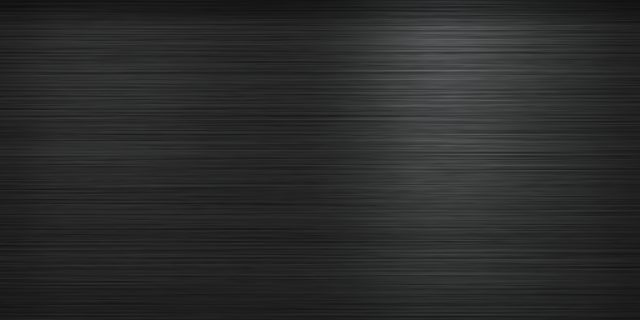
Reproduce this texture procedurally as a Shadertoy shader.

```glsl
float hash(vec2 p) {
    vec3 q = fract(vec3(p.xyx) * 0.1031);
    q += dot(q, q.yzx + 33.33);
    return fract((q.x + q.y) * q.z);
}

// Brightness along one row; each row has its own shift and streak length
float rowNoise(float x, float row) {
    x = x * mix(0.6, 1.6, hash(vec2(row, 5.0))) + 40.0 * hash(vec2(row, 91.0));
    float cell = floor(x);
    float f = smoothstep(0.0, 1.0, x - cell);
    return mix(hash(vec2(cell, row)), hash(vec2(cell + 1.0, row)), f) - 0.5;
}

float streaks(vec2 p) {
    float row = floor(p.y);
    float f = smoothstep(0.0, 1.0, p.y - row);
    return mix(rowNoise(p.x, row), rowNoise(p.x, row + 1.0), f);
}

// Streaks set off against their neighbours, so they read as separate lines
float lines(vec2 p) {
    vec2 step = vec2(0.0, 1.0);
    return streaks(p) - 0.35 * (streaks(p + step) + streaks(p - step));
}

// Long crisp hairlines over faint bands, broken up by short scratches
float brushing(vec2 p) {
    return 0.09 * streaks(p * vec2(1.0, 31.0))
         + 0.17 * streaks(p * vec2(1.2, 83.0) + 200.0)
         + 0.34 * lines(p * vec2(1.6, 176.0) + 500.0)
         + 0.30 * lines(p * vec2(3.5, 256.0) + vec2(0.0, 900.5))
         + 0.15 * streaks(p * vec2(18.0, 256.0) + vec2(0.0, 1300.5));
}

float glow(float x, float center, float width) {
    float d = (x - center) / width;
    return exp(-d * d);
}

void mainImage(out vec4 fragColor, in vec2 fragCoord) {
    vec2 uv = fragCoord / iResolution.xy;
    vec2 p = fragCoord / iResolution.y;

    // Soft vertical reflections, strongest near the top
    float rightGlow = glow(uv.x, 0.69, uv.x < 0.69 ? 0.13 : 0.18)
                    * (0.3 + 0.7 * smoothstep(-0.05, 0.85, uv.y));
    float leftGlow = glow(uv.x, 0.17, 0.17) * glow(uv.y, 0.7, 0.42);
    float light = 0.128 + 0.155 * rightGlow + 0.043 * leftGlow;
    light += 0.012 * smoothstep(0.0, 0.7, uv.y);

    // Darkened rim
    light *= mix(0.55, 1.0, smoothstep(0.0, 0.1, 1.0 - uv.y));
    light *= mix(0.87, 1.0, smoothstep(0.0, 0.15, uv.y));
    light *= mix(0.87, 1.0, smoothstep(0.0, 0.1, min(uv.x, 1.0 - uv.x)));

    // Brushed grain, with a cooler tint in the brightest reflection
    light *= 1.0 + brushing(p);
    vec3 tint = mix(vec3(0.985, 1.015, 0.99), vec3(0.98, 1.005, 1.015), rightGlow);
    fragColor = vec4(light * tint, 1.0);
}
```
